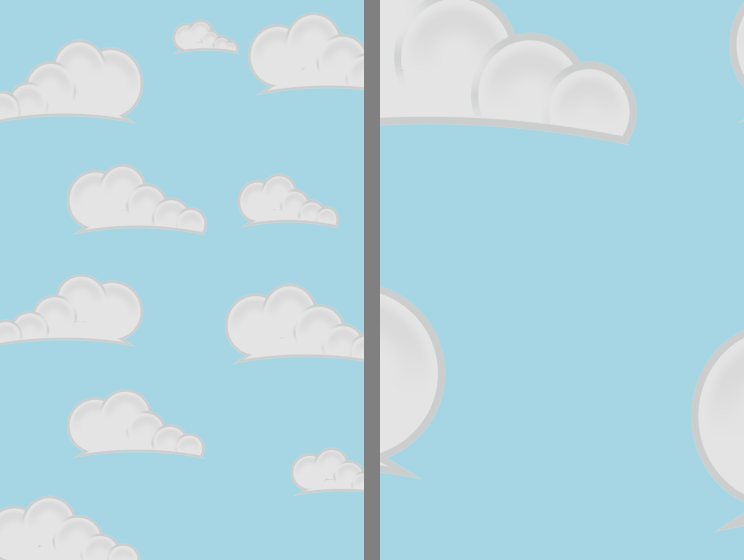
Left, the full canvas; right, a detail of the centre.
Give the GLSL for this pattern, as a WebGL 2 fragment shader.

```glsl
#version 300 es
precision highp float;
// Puffy pale grey cartoon clouds with soft outlines, scattered over a flat blue sky.
uniform vec2 u_resolution;
out vec4 fragColor;

const vec3 SKY = vec3(0.65, 0.84, 0.89);
const vec3 FILL = vec3(0.893);
const vec3 SHADE = vec3(0.855);
const vec3 OUTLINE = vec3(0.80, 0.805, 0.805);

float hash(vec2 p) {
    return fract(sin(dot(p, vec2(127.1, 311.7))) * 43758.545);
}

float cover(float d, float pixel) {
    return 1.0 - smoothstep(-pixel, pixel, d);
}

float stroke(float d, float pixel) {
    return cover(abs(d) - 0.0021, pixel);
}

// Paints one cloud; q spans about -1..1 across it, with its base near y = 0.
vec3 paintCloud(vec3 sky, vec2 q, float size, float seed, float pixel) {
    vec3 color = FILL;
    float lobes = 1e3;

    // Rounded lobes, shrinking away from the large end
    for (int k = 0; k < 5; k++) {
        float t = float(k) / 4.0;
        float vary = hash(vec2(seed, float(k) + 3.0)) - 0.5;
        float radius = mix(0.39, 0.21, t) * (1.0 + 0.16 * vary);
        float peak = exp(-pow((t - 0.3) * 5.0, 2.0));
        vec2 center = vec2(-0.62 + 1.4 * pow(t, 0.85) + 0.06 * vary,
                           0.04 + 0.3 * (1.0 - t) + 0.28 * peak);
        float d = length(q - center) - radius;
        float rise = (q.y - center.y) / radius;

        // Soft inner shade below a paler rim
        float band = smoothstep(0.03, 0.09, -d) * (1.0 - smoothstep(0.12, 0.24, -d));
        band *= smoothstep(-0.3, 0.5, rise);
        color = mix(color, mix(FILL, SHADE, band), cover(d * size, pixel));

        // Crease fading into the lobe behind
        float crease = 1.0 - smoothstep(0.04, 0.2, -lobes);
        crease *= smoothstep(-0.5, 0.1, rise);
        color = mix(color, OUTLINE, stroke(d * size, pixel) * crease);
        lobes = min(lobes, d);
    }

    // Arched base with a pointed tail under the large end
    float base = -0.1 * q.x * q.x;
    float thickness = min(0.25, min(0.45 * (q.x + 0.85), 0.6 * (0.92 - q.x)));
    float body = (q.y - base - thickness) * 0.88;
    float edge = max(min(lobes, body), base - q.y) * size;

    color = mix(color, OUTLINE, stroke(edge, pixel));
    return mix(sky, color, cover(edge - 0.0021, pixel));
}

void main() {
    vec2 p = gl_FragCoord.xy / u_resolution.y;
    float pixel = 0.8 / u_resolution.y;
    vec3 color = SKY;

    // Two staggered columns of clouds
    for (int i = 0; i < 10; i++) {
        float row = float(i / 2);
        float odd = mod(row, 2.0);
        bool left = i % 2 == 0;
        vec2 place = vec2(mix(0.115, 0.245, odd), 0.2 * row - 0.005);
        float size = mix(0.137, 0.122, odd);
        if (!left) {
            place = vec2(0.56 + 0.05 * cos(1.7 * (row - 0.9)), 0.24 * row - 0.115);
            size = mix(0.14, 0.087, odd);
        }
        // The spare first right-hand cloud becomes a tiny one high up
        if (i == 1) {
            place = vec2(0.368, 0.912);
            size = 0.057;
        }
        float facing = left && odd < 0.5 && row > 0.0 ? -1.0 : 1.0;
        float stretch = 0.94 + 0.18 * hash(vec2(float(i), 7.0));
        vec2 q = (p - place) / size * vec2(facing, 1.0 / stretch);
        color = paintCloud(color, q, size, float(i), pixel);
    }
    fragColor = vec4(color, 1.0);
}
```
